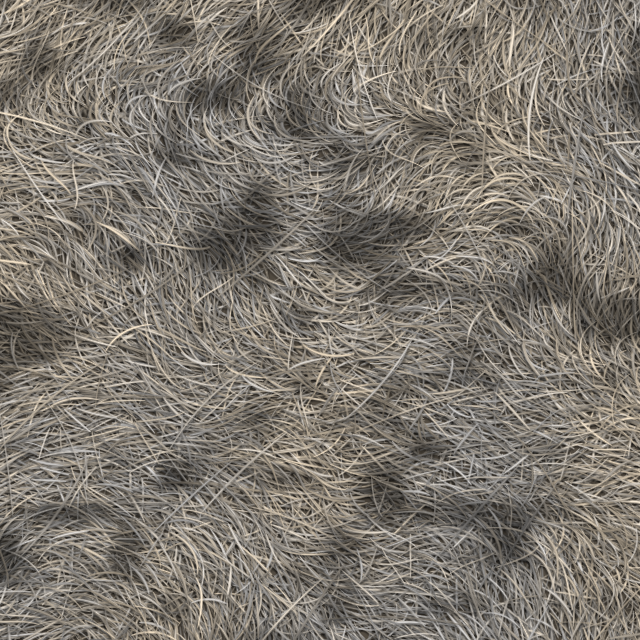
Write a WebGL 2 fragment shader that draws this texture.

```glsl
#version 300 es
precision highp float;
// Matted dry grass: layers of thin, nearly straight blades combed along a swirling flow.

uniform vec2 u_resolution;
out vec4 fragColor;

const int STALK_LAYERS = 2;
const int LAYERS = 27;

vec4 hash4(vec3 v) {
  vec4 q = fract(v.xyzx * vec4(0.1031, 0.1030, 0.0973, 0.1099));
  q += dot(q, q.wzxy + 33.33);
  return fract((q.xxyz + q.yzzw) * q.zywx);
}

float noise(vec2 p, float seed) {
  vec2 i = floor(p), f = fract(p);
  f = f * f * (3.0 - 2.0 * f);
  float a = hash4(vec3(i, seed)).x;
  float b = hash4(vec3(i + vec2(1, 0), seed)).x;
  float c = hash4(vec3(i + vec2(0, 1), seed)).x;
  float d = hash4(vec3(i + vec2(1, 1), seed)).x;
  return mix(mix(a, b, f.x), mix(c, d, f.x), f.y);
}

// Lie of the grass: slanting below, swept flat in a band, upright at the top.
float flowAngle(vec2 p) {
  float band = (p.y - 0.72) / 0.11;
  float lean = -0.45 - 0.6 * p.x + 1.1 * exp(-band * band);
  lean = mix(lean, -1.6, smoothstep(0.78, 0.95, p.y));
  return lean + 2.2 * (noise(p * 3.2, 71.0) - 0.5) + 0.7 * (noise(p * 8.0, 72.0) - 0.5);
}

// Shaded gaps between the tufts, from 0 to 1.
float hollowAt(vec2 p) {
  float n = 0.5 * noise(p * vec2(6.0, 8.0) + 3.0, 81.0) + 0.5 * noise(p * vec2(15.0, 20.0), 82.0);
  return smoothstep(0.55, 0.85, n + 0.12 * smoothstep(0.1, 0.0, p.y));
}

void main() {
  vec2 p = gl_FragCoord.xy / u_resolution.y;
  float softness = max(1.0 / u_resolution.y, 0.0025);
  float flow = flowAngle(p);
  float hollow = hollowAt(p);
  float warmth = noise(p * 4.0, 91.0) - 0.5;
  vec3 color = vec3(0.0);
  float open = 1.0;

  // From the top layer down, until nothing below shows through.
  for (int layer = 0; layer < LAYERS && open > 0.07; layer++) {
    float seed = float(layer) + 1.0;
    bool stalk = layer < STALK_LAYERS;
    float height = 1.0 - float(layer) / float(LAYERS);
    float size = stalk ? 0.13 : 0.036 + 0.014 * fract(seed * 0.618);

    // Each layer has its own turned grid, so no rows show.
    float turn = seed * 2.4;
    mat2 grid = mat2(cos(turn), sin(turn), -sin(turn), cos(turn));
    vec2 local = grid * p / size;
    vec2 home = floor(local);

    for (int k = 0; k < 9; k++) {
      vec2 id = home + vec2(k % 3 - 1, k / 3 - 1);
      vec4 r = hash4(vec3(id, seed));
      vec2 offset = local - id - r.xy;
      if (dot(offset, offset) > 1.0 || (stalk && r.z > 0.4)) continue;
      offset = offset * size * grid;

      // Blade frame: x along, y across, bent into a shallow arc.
      vec4 s = hash4(vec3(id + 17.0, seed + 40.0));
      float angle = (s.x - 0.5) * (s.y > 0.7 ? 3.0 : 1.2);
      angle += stalk ? (r.w > 0.5 ? 1.0 : -1.0) : flow;
      vec2 dir = vec2(cos(angle), sin(angle));
      vec2 q = vec2(dot(offset, dir), dot(offset, vec2(-dir.y, dir.x)));
      float halfLength = size * (0.6 + 0.35 * s.z);
      float along = q.x / halfLength;
      float taper = 1.0 - along * along;
      if (taper <= 0.0) continue;
      q.y += (s.w - 0.5) * 0.3 * halfLength * along * along;
      float width = (0.0009 + 0.0011 * r.w * r.w) * sqrt(taper);
      float ends = smoothstep(0.0, 0.15, taper);

      // Straw to grey tint, darker inside the hollows.
      float side = dir.x < 0.0 ? -1.0 : 1.0;
      float pick = fract(r.z * 7.31 + s.y * 3.7);
      float tone = 0.59 + 0.14 * height + 0.40 * (pick - 0.5);
      tone *= 1.0 - 0.42 * hollow;
      tone += 0.03 * side * clamp(q.y / width, -1.0, 1.0) + 0.08 * warmth;
      float straw = clamp(s.z + 0.8 * warmth, 0.0, 1.0);
      vec3 tint = mix(vec3(1.01, 1.0, 0.99), vec3(1.08, 1.0, 0.88), straw);

      // The blade, then its soft shadow on what lies below.
      float cover = clamp((width - abs(q.y)) / softness + 0.5, 0.0, 1.0) * ends;
      float shade = 1.0 - smoothstep(0.0, 0.0035, abs(q.y + side * 0.002) - width);
      color += open * cover * tint * tone;
      open *= (1.0 - cover) * (1.0 - 0.16 * shade * ends);
    }
  }
  color += open * vec3(0.33, 0.30, 0.26) * (1.0 - 0.25 * hollow);
  fragColor = vec4(clamp(color, 0.0, 1.0), 1.0);
}
```
